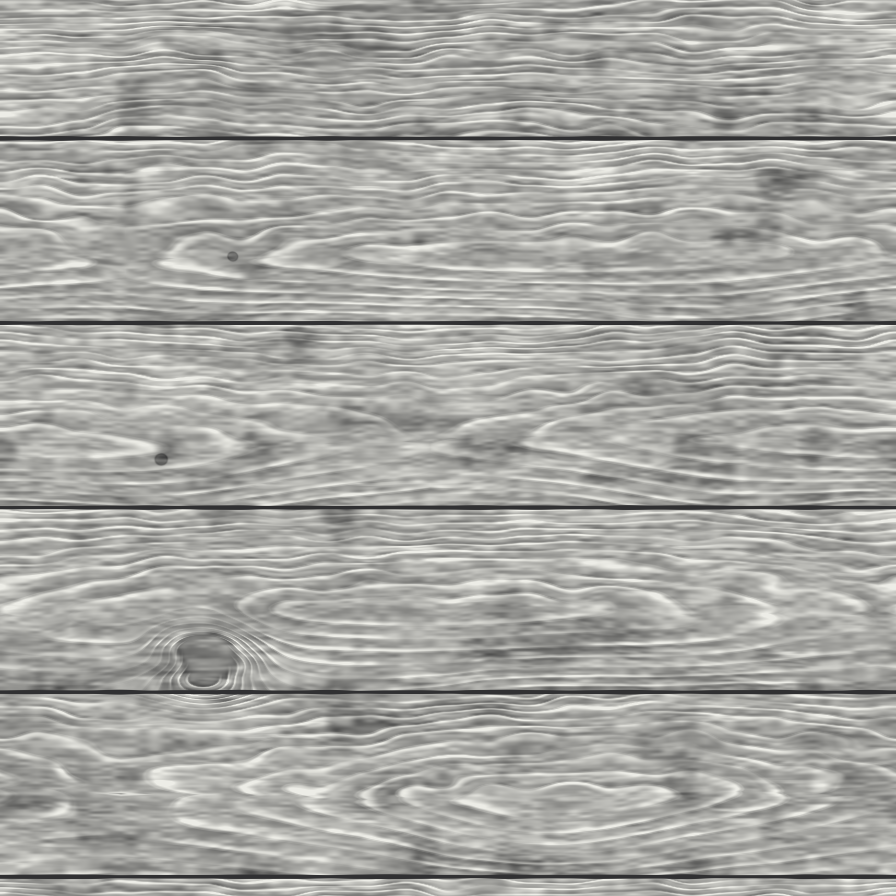
Give the GLSL for this texture, as a Shadertoy shader.

```glsl
// Weathered grey wooden planks with fibres, arched growth rings and knots.
const float PITCH = 0.206;          // plank height
const float FIRST_SEAM = 0.0215;    // height of the lowest seam
const float SEAM_HALF = 0.0022;
const float RING_COUNT = 21.0;
const float ARCH_HEIGHT = 0.2;      // half height of an arch, in planks
const vec3 SEAM_COLOR = vec3(0.19, 0.19, 0.195);
const vec3 DARK_WOOD = vec3(0.22, 0.22, 0.22);
const vec3 PALE_WOOD = vec3(0.93, 0.93, 0.905);
const int PLANKS = 5;
const int KNOTS = 3;

// Per plank: arch centre x, arch centre height in plank, half length
const vec3 ARCHES[PLANKS] = vec3[](
    vec3(0.635, 0.44, 0.235), vec3(0.48, 0.42, 0.37), vec3(0.98, 0.35, 0.38),
    vec3(0.64, 0.38, 0.445), vec3(0.30, -0.25, 0.45));
// Per knot: centre and radius
const vec3 KNOT_SPOTS[KNOTS] = vec3[](
    vec3(0.229, 0.267, 0.028), vec3(0.260, 0.714, 0.006), vec3(0.180, 0.487, 0.007));

float hash(vec2 p, float seed) {
    vec3 q = fract(vec3(p.xyx + seed * 17.3) * vec3(0.1031, 0.1030, 0.0973));
    q += dot(q, q.yzx + 33.33);
    return fract((q.x + q.y) * q.z);
}

// Value noise that wraps across the canvas; freq.x is a whole number
float noise(vec2 uv, vec2 freq, float seed) {
    vec2 p = uv * freq;
    vec2 i = floor(p), f = fract(p);
    f = f * f * (3.0 - 2.0 * f);
    float x0 = mod(i.x, freq.x), x1 = mod(i.x + 1.0, freq.x);
    return mix(mix(hash(vec2(x0, i.y), seed), hash(vec2(x1, i.y), seed), f.x),
               mix(hash(vec2(x0, i.y + 1.0), seed), hash(vec2(x1, i.y + 1.0), seed), f.x), f.y);
}

float wrapDelta(float a, float b) {
    return fract(a - b + 0.5) - 0.5;
}

// Ring distance in a plank: lens shapes at the arch, level lines beyond it
float ringField(float x, float v, vec3 arch) {
    float dv = v - arch.y;
    float t = wrapDelta(x, arch.x) / arch.z;
    float bend = 1.5 * t * t / (1.0 + 0.5 * t * t);
    return length(vec2(dv, 0.03)) + ARCH_HEIGHT * bend * exp(-3.0 * abs(dv));
}

void mainImage(out vec4 fragColor, in vec2 fragCoord) {
    vec2 uv = fragCoord / iResolution.y;
    float pixel = 1.0 / iResolution.y;

    // Plank layout
    float row = (uv.y - FIRST_SEAM) / PITCH;
    float plank = mod(floor(row), float(PLANKS));
    float v = fract(row);
    float seed = plank + 1.0;

    // Gentle waviness shared by rings and fibres
    float wave = noise(uv, vec2(5.0, 14.0), seed) - 0.5;
    float ripple = noise(uv, vec2(22.0, 50.0), seed + 9.0) - 0.5;
    vec2 fibreUv = uv + vec2(0.0, 0.012 * wave + 0.004 * ripple);

    // Knots push the rings outward and darken the wood
    float field = ringField(uv.x, v + 0.09 * wave + 0.035 * ripple, ARCHES[int(plank)]);
    float knotTone = 0.0, calm = 0.0;
    for (int k = 0; k < KNOTS; k++) {
        vec3 knot = KNOT_SPOTS[k];
        vec2 d = vec2(wrapDelta(uv.x, knot.x), uv.y - knot.y);
        float r = length(d * vec2(0.92, 1.0)) / knot.z + 0.5 * ripple;
        float halo = exp(-0.35 * r * r);
        float inside = 1.0 - smoothstep(0.75, 1.05, r);
        float rim = exp(-pow((r - 0.95) * 7.0, 2.0));
        float small = 1.0 - smoothstep(0.008, 0.02, knot.z);
        field += 0.35 * halo * (1.0 - small);
        calm = max(calm, inside);
        knotTone -= inside * mix(0.10, 0.30, small) + 0.16 * rim + 0.05 * halo;
        knotTone += 0.16 * exp(-pow((r - 1.2) * 8.0, 2.0)) * (1.0 - small);
    }

    // Growth rings: a pale ridge with a shaded side
    float phase = RING_COUNT * pow(field, 1.35) + 0.5 * ripple;
    float f = fract(phase);
    float ridge = smoothstep(0.55, 0.86, f) * (1.0 - smoothstep(0.86, 1.0, f));
    float shade = smoothstep(0.0, 0.08, f) * (1.0 - smoothstep(0.08, 0.5, f));
    float broken = smoothstep(0.2, 0.75, noise(fibreUv, vec2(13.0, 75.0), seed + 20.0));
    float ringTone = (0.34 * ridge - 0.13 * shade) * (0.25 + 0.75 * broken) * (1.0 - calm);

    // Fibres at three scales, and thin bright splinters
    float coarse = noise(fibreUv, vec2(9.0, 95.0), seed + 30.0) - 0.5;
    float medium = noise(fibreUv, vec2(24.0, 190.0), seed + 40.0) - 0.5;
    float fine = noise(fibreUv, vec2(75.0, 310.0), seed + 50.0) - 0.5;
    float splinter = smoothstep(0.68, 0.95, noise(fibreUv, vec2(17.0, 150.0), seed + 60.0));
    float rough = mix(0.55, 1.0, smoothstep(0.1, 0.45, abs(v - ARCHES[int(plank)].y)));
    float fibreTone = rough * (0.17 * coarse + 0.28 * medium + 0.20 * splinter) + 0.25 * fine;

    // Weather: broad clouds, small smudges and a grey stain on the top plank
    float cloud = noise(uv, vec2(4.0, 9.0), seed + 70.0) - 0.5;
    float smudge = smoothstep(0.66, 0.95, noise(uv + 0.01 * wave, vec2(21.0, 30.0), seed + 80.0));
    float grit = 0.6 + 0.8 * noise(uv, vec2(90.0, 130.0), seed + 90.0);
    vec2 stainOffset = (uv - vec2(0.40, 0.955)) / vec2(0.06, 0.03);
    float stain = exp(-dot(stainOffset, stainOffset));
    float weather = 0.13 * cloud - 0.17 * smudge * grit - 0.14 * stain * grit;

    // Plank edges: worn pale top, shaded bottom
    float edge = 0.16 * smoothstep(0.955, 0.98, v) * broken - 0.10 * exp(-v * 22.0);
    float tone = 0.595 + ringTone + fibreTone + weather + knotTone + edge;
    vec3 color = mix(DARK_WOOD, PALE_WOOD, clamp(tone, 0.0, 1.0));

    // Seams
    float seamDist = abs(fract(row + 0.5) - 0.5) * PITCH;
    float seamHalf = SEAM_HALF + 0.0012 * (noise(uv, vec2(30.0, 4.0), 3.0) - 0.5);
    float seam = 1.0 - smoothstep(seamHalf - 0.6 * pixel, seamHalf + 0.6 * pixel, seamDist);
    fragColor = vec4(mix(color, SEAM_COLOR, seam), 1.0);
}
```
